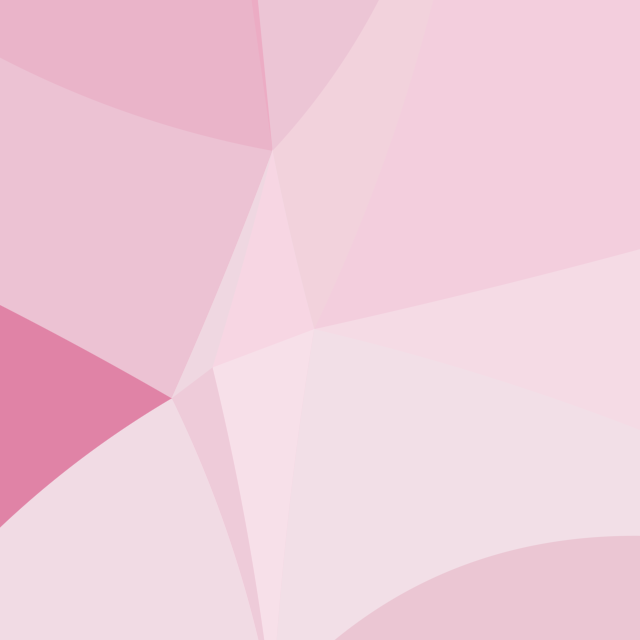
This background is drawn by a WebGL 2 fragment shader. Its source:

```glsl
#version 300 es
precision highp float;
// Draws a pale pink fan of flat, gently curved facets meeting at four hubs.

uniform vec2 u_resolution;
out vec4 outColor;

// Signed distance to a bowed edge; positive on the left going from a to b.
float bowedEdge(vec2 p, vec2 a, vec2 b, float bow) {
    vec2 chord = b - a;
    float len = length(chord);
    vec2 dir = chord / len;
    vec2 q = p - a;
    float t = clamp(dot(q, dir) / len, 0.0, 1.0);
    float height = dot(q, vec2(-dir.y, dir.x)) - 4.0 * bow * t * (1.0 - t);
    float slope = 4.0 * bow * (1.0 - 2.0 * t) / len;
    return height / sqrt(1.0 + slope * slope);
}

// Lays a facet over the colours below it with a smooth edge.
vec3 paint(vec3 below, vec3 facet, float d, float soft) {
    return mix(below, facet, smoothstep(-soft, soft, d));
}

// Colour from 8-bit channels.
vec3 rgb(float r, float g, float b) {
    return vec3(r, g, b) / 255.0;
}

vec3 facets(vec2 p, float soft) {
    // Hubs where the facets meet
    vec2 top = vec2(0.4258, 0.7643);
    vec2 middle = vec2(0.4909, 0.4857);
    vec2 inner = vec2(0.332, 0.4258);
    vec2 left = vec2(0.2682, 0.3776);

    // Edges above the hubs: positive on their upper or right side
    float roof = bowedEdge(p, vec2(0.0, 0.910), top, -0.0167);
    float sliverEdge = bowedEdge(p, vec2(0.393, 1.0), top, 0.0);
    float crownEdge = bowedEdge(p, vec2(0.4029, 1.0), top, 0.0);
    float sailEdge = bowedEdge(p, vec2(0.592, 1.0), top, 0.0098);
    float rightEdge = bowedEdge(p, vec2(0.677, 1.0), middle, 0.0135);

    // Edges between the hubs
    float topLeft = bowedEdge(p, top, left, 0.0035);
    float topInner = bowedEdge(p, top, inner, 0.0025);
    float topMiddle = bowedEdge(p, top, middle, -0.0025);
    float innerMiddle = bowedEdge(p, inner, middle, 0.0);
    float leftInner = bowedEdge(p, left, inner, 0.0);

    // Edges from the hubs to the right, the bottom and the left
    float rightHigh = bowedEdge(p, middle, vec2(1.0, 0.6107), -0.003);
    float rightLow = bowedEdge(p, middle, vec2(1.0, 0.3281), 0.0094);
    float middleDown = bowedEdge(p, middle, vec2(0.4323, 0.0), -0.0053);
    float innerDown = bowedEdge(p, inner, vec2(0.4128, 0.0), 0.0055);
    float leftDown = bowedEdge(p, left, vec2(0.4036, 0.0), 0.011);
    float leftHigh = bowedEdge(p, vec2(0.0, 0.5234), left, 0.002);
    float leftLow = bowedEdge(p, vec2(0.0, 0.1758), left, 0.0095);
    float hill = bowedEdge(p, vec2(0.4297, -0.0898), vec2(1.0, 0.1628), 0.0707);

    // Upper facets, swept from left to right
    vec3 c = rgb(236.0, 194.0, 211.0);
    c = paint(c, rgb(234.0, 180.0, 201.0), roof, soft);
    c = paint(c, rgb(236.0, 172.0, 196.0), sliverEdge, soft);
    c = paint(c, rgb(236.0, 197.0, 213.0), crownEdge, soft);
    c = paint(c, rgb(242.0, 210.0, 220.0), min(sailEdge, topLeft), soft);
    c = paint(c, rgb(243.0, 206.0, 221.0), rightEdge, soft);

    // Central shard and its pale rim
    c = paint(c, rgb(239.0, 215.0, 225.0), min(topLeft, -topMiddle), soft);
    c = paint(c, rgb(247.0, 214.0, 227.0), min(topInner, -topMiddle), soft);

    // Lower facets, from right to left
    c = paint(c, rgb(245.0, 219.0, 229.0), min(-rightHigh, topMiddle), soft);
    float keel = min(min(-innerMiddle, innerDown), -middleDown);
    c = paint(c, rgb(247.0, 224.0, 233.0), keel, soft);
    c = paint(c, rgb(242.0, 223.0, 231.0), min(-rightLow, middleDown), soft);
    float blade = min(min(-leftInner, leftDown), -innerDown);
    c = paint(c, rgb(238.0, 203.0, 217.0), blade, soft);
    c = paint(c, rgb(241.0, 219.0, 228.0), min(-leftLow, -leftDown), soft);

    // Deep pink wedge and the corner hill
    c = paint(c, rgb(224.0, 131.0, 166.0), min(-leftHigh, leftLow), soft);
    return paint(c, rgb(235.0, 198.0, 211.0), -hill, soft);
}

void main() {
    vec2 p = gl_FragCoord.xy / u_resolution;
    float soft = 0.75 / min(u_resolution.x, u_resolution.y);
    outColor = vec4(facets(p, soft), 1.0);
}
```
